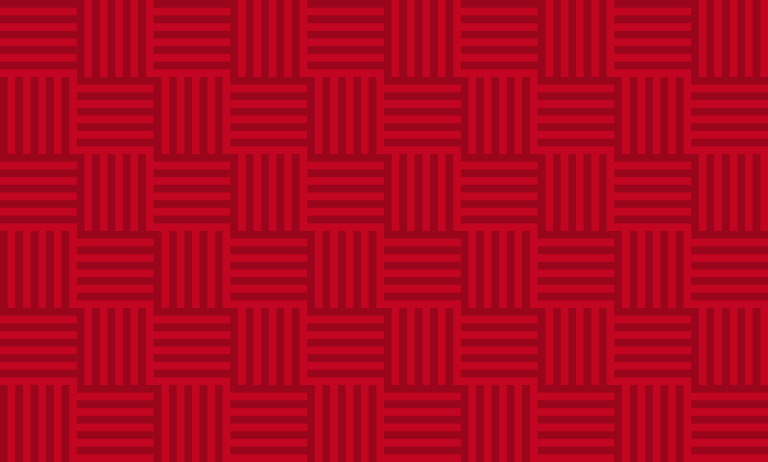
Give the GLSL for this pattern, as a Shadertoy shader.

```glsl
// Basket weave of two reds: a 10 by 6 checkerboard of cells, each ruled with
// five dark and five bright bars, lying flat in one cell and upright in the next.
// Bar parity picks the colour, and a grid of subsamples smooths the edges.

// 1.0 on a bright bar, 0.0 on a dark one; uv runs from the top left corner.
float brightBar(vec2 uv) {
    vec2 grid = uv * vec2(10.0, 6.0);
    vec2 cell = floor(grid);
    vec2 local = fract(grid);
    bool upright = mod(cell.x + cell.y, 2.0) > 0.5;
    float across = upright ? local.x : local.y;
    return mod(floor(across * 10.0), 2.0);
}

void mainImage(out vec4 fragColor, in vec2 fragCoord) {
    // Average the pattern over the area of the pixel
    const int SAMPLES = 6;
    float coverage = 0.0;
    for (int j = 0; j < SAMPLES; j++) {
        for (int i = 0; i < SAMPLES; i++) {
            vec2 offset = (vec2(i, j) + 0.5) / float(SAMPLES) - 0.5;
            vec2 uv = (fragCoord + offset) / iResolution.xy;
            coverage += brightBar(vec2(uv.x, 1.0 - uv.y));
        }
    }
    coverage /= float(SAMPLES * SAMPLES);

    vec3 darkRed = vec3(0.60, 0.02, 0.10);
    vec3 brightRed = vec3(0.76, 0.02, 0.13);
    fragColor = vec4(mix(darkRed, brightRed, coverage), 1.0);
}
```
